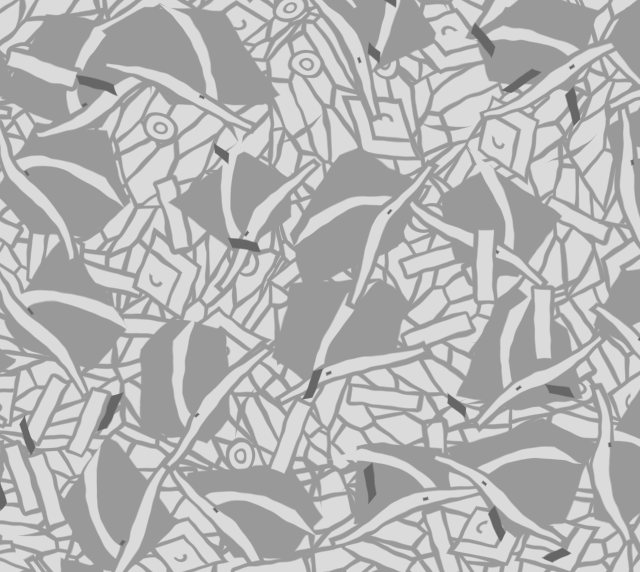
Give the GLSL for this pattern, as a WebGL 1 fragment shader.

```glsl
precision highp float;

uniform vec2 u_resolution;

const float LIGHT = 0.86;
const float GREY = 0.60;
const float DARK = 0.40;
const float TAU = 6.2832;

float hash(vec2 p) {
  return fract(sin(dot(p, vec2(127.1, 311.7))) * 43758.5453);
}

vec2 hash2(vec2 p) {
  return vec2(hash(p), hash(p + 37.2));
}

float noise(vec2 p) {
  vec2 i = floor(p), f = fract(p);
  f = f * f * (3.0 - 2.0 * f);
  return mix(mix(hash(i), hash(i + vec2(1, 0)), f.x),
             mix(hash(i + vec2(0, 1)), hash(i + vec2(1, 1)), f.x), f.y);
}

vec2 rotate(vec2 p, float a) {
  float c = cos(a), s = sin(a);
  return vec2(c * p.x - s * p.y, s * p.x + c * p.y);
}

float box(vec2 p, vec2 halfSize) {
  vec2 d = abs(p) - halfSize;
  return length(max(d, 0.0)) + min(max(d.x, d.y), 0.0);
}

// Irregular hexagon from six jittered half planes
float polygon(vec2 p, float radius, vec2 seed) {
  float d = -1.0;
  for (int i = 0; i < 6; i++) {
    vec2 h = hash2(seed + float(i) * 3.7);
    float a = (float(i) + 0.7 * h.x) * TAU / 6.0;
    d = max(d, dot(p, vec2(cos(a), sin(a))) - radius * (0.65 + 0.7 * h.y));
  }
  return d;
}

float paint(float tone, float d, float fill, float aa) {
  return mix(fill, tone, smoothstep(-aa, aa, d));
}

float outlined(float tone, float d, float line, float aa) {
  return paint(paint(tone, d - line, GREY, aa), d, LIGHT, aa);
}

// Stretched Voronoi cells: x = distance to the border, yz = cell id
vec3 shards(vec2 p, vec2 scale, vec2 seed) {
  vec2 q = p * scale, cell = floor(q), nearest = vec2(0.0), id = cell;
  float best = 9.0, edge = 9.0;
  for (int y = -1; y <= 1; y++) for (int x = -1; x <= 1; x++) {
    vec2 c = cell + vec2(x, y);
    vec2 r = c + hash2(c + seed) - q;
    if (dot(r, r) < best) { best = dot(r, r); nearest = r; id = c; }
  }
  for (int y = -2; y <= 2; y++) for (int x = -2; x <= 2; x++) {
    vec2 c = cell + vec2(x, y);
    vec2 r = c + hash2(c + seed) - q, gap = r - nearest;
    if (dot(gap, gap) > 0.0001)
      edge = min(edge, 0.5 * dot(r + nearest, gap) / length(gap * scale));
  }
  return vec3(edge, id);
}

// Small marks: nested chevron, ring, bar or tapered stroke
float detail(float tone, vec2 q, float kind, float line, float aa) {
  if (kind < 0.34) {
    vec2 k = vec2(q.x + 0.35 * q.y, q.y) + 0.016;
    float corner = max(k.x, k.y);
    float inside = max(-0.036 - min(k.x, k.y), corner - 0.042);
    tone = outlined(tone, inside, line, aa);
    tone = paint(tone, max(abs(corner - 0.019) - 0.5 * line, inside), GREY, aa);
    float hook = max(abs(length(k + 0.010) - 0.009) - 0.0025, k.y + 0.010);
    return paint(tone, hook, GREY, aa);
  }
  if (kind < 0.48) {
    float r = length(q * vec2(1.0, 1.35));
    tone = outlined(tone, r - 0.023, line, aa);
    return paint(tone, abs(r - 0.010) - 0.0025, GREY, aa);
  }
  if (kind < 0.76) return outlined(tone, box(q, vec2(0.052, 0.011)), line, aa);
  float taper = 0.005 * (1.0 - abs(q.x) / 0.04);
  return paint(tone, abs(q.y - 4.0 * q.x * q.x) - taper, GREY, aa);
}

// Grey mass split by a curved ridge, resting on a long sliver
float cluster(float tone, vec2 q, vec2 seed, float line, float aa) {
  tone = paint(tone, polygon(q * vec2(0.8, 1.0), 0.072, seed), GREY, aa);
  float rise = q.y + 0.05;
  float across = (q.x + 0.05 - 9.0 * rise * rise) / sqrt(1.0 + 324.0 * rise * rise);
  float ridge = max(abs(across) - 0.006 - 0.09 * abs(q.y), abs(q.y - 0.005) - 0.056);
  tone = paint(tone, ridge, LIGHT, aa);
  float girth = 0.002 + 0.009 * (1.0 - abs(q.x) / 0.13);
  float sliver = abs(q.y + 0.052 - 0.010 * sin(q.x * 24.0 + seed.x)) - girth;
  tone = outlined(tone, max(sliver, abs(q.x) - 0.12), line, aa);
  return paint(tone, box(q - vec2(-0.034, -0.044), vec2(0.004, 0.002)), DARK, aa);
}

void main() {
  vec2 p = gl_FragCoord.xy / u_resolution.x;
  float aa = 1.0 / u_resolution.x;
  p += 0.012 * (vec2(noise(p * 13.0), noise(p * 13.0 + 50.0)) - 0.5);
  p += 0.003 * (vec2(noise(p * 60.0), noise(p * 60.0 + 20.0)) - 0.5);
  float line = 0.0045 + 0.0045 * noise(p * 30.0);

  // Bundles of splinters, each bundle with its own direction
  vec3 bundle = shards(p, vec2(5.0), vec2(4.0));
  vec2 grain = rotate(p, TAU * hash(bundle.yz + 8.0));
  float seam = min(bundle.x, shards(grain, vec2(11.0, 28.0), bundle.yz).x);
  float tone = paint(LIGHT, seam - 0.5 * line, GREY, aa);

  for (int y = -1; y <= 1; y++) for (int x = -1; x <= 1; x++) {
    vec2 id = floor(p / 0.105) + vec2(x, y);
    vec2 q = p - (id + 0.25 + 0.5 * hash2(id + 11.0)) * 0.105;
    tone = detail(tone, rotate(q, TAU * hash(id + 2.0)), hash(id + 5.0), line, aa);
  }

  for (int y = -1; y <= 1; y++) for (int x = -1; x <= 1; x++) {
    vec2 id = floor(p / 0.235) + vec2(x, y);
    vec2 q = p - (id + 0.25 + 0.5 * hash2(id + 21.0)) * 0.235;
    q.x *= hash(id + 6.0) < 0.5 ? -1.0 : 1.0;
    tone = cluster(tone, rotate(q, 2.8 * (hash(id + 9.0) - 0.5)), id, line, aa);
  }

  // Loose planks and dark slanted chips on top
  for (int y = -1; y <= 1; y++) for (int x = -1; x <= 1; x++) {
    vec2 id = floor(p / 0.21) + vec2(x, y);
    vec2 q = rotate(p - (id + hash2(id + 31.0)) * 0.21, TAU * hash(id + 3.0));
    if (hash(id + 14.0) < 0.4)
      tone = outlined(tone, box(q - vec2(0.06, 0.0), vec2(0.055, 0.012)), line, aa);
    vec2 chip = vec2(0.010 + 0.024 * hash(id + 17.0), 0.007);
    if (hash(id + 19.0) < 0.7)
      tone = paint(tone, box(vec2(q.x + 0.03 + 0.7 * q.y, q.y), chip), DARK, aa);
  }

  gl_FragColor = vec4(vec3(tone), 1.0);
}
```
